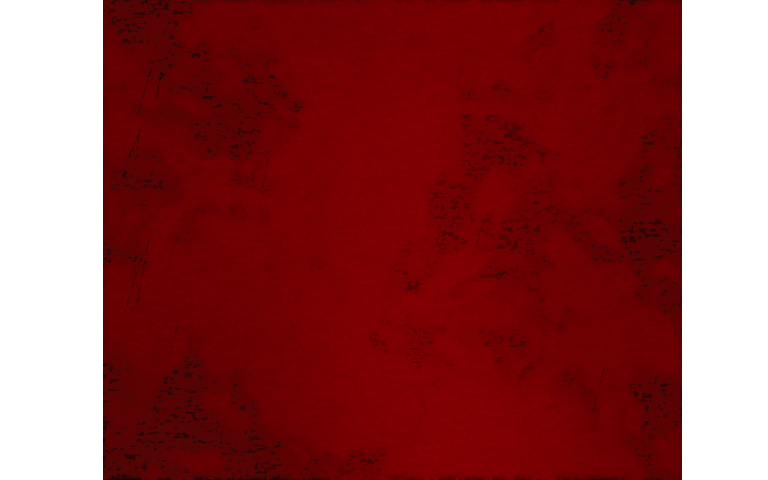
A Shadertoy shader for this texture:

```glsl
// A worn dark red panel on white: a soft upright glow, cloudy stains,
// fine horizontal weave, thin scratches and a ragged dark rim.
// Blended cellular noise makes the grain, layered sines bend the tone.

float hash(vec2 p) {
    p = fract(p * vec2(0.1031, 0.1137));
    p += dot(p, p.yx + 33.33);
    return fract((p.x + p.y) * p.x * 37.7);
}

// Cellular noise: random cell values blended by distance to each seed
float cells(vec2 p) {
    vec2 base = floor(p);
    float sum = 0.0, total = 0.0;
    for (int y = -1; y <= 1; y++)
    for (int x = -1; x <= 1; x++) {
        vec2 id = base + vec2(x, y) + 50.0;
        vec2 seed = id - 50.0 + vec2(hash(id), hash(id + 71.3));
        vec2 d = p - seed;
        float weight = exp(-6.0 * dot(d, d));
        sum += weight * hash(id + 137.9);
        total += weight;
    }
    return sum / total;
}

float segmentDistance(vec2 p, vec2 a, vec2 b) {
    vec2 pa = p - a, ba = b - a;
    return length(pa - ba * clamp(dot(pa, ba) / dot(ba, ba), 0.0, 1.0));
}

// Short slanted scratches, most of them in the left half
float scratches(vec2 p) {
    float ink = 0.0;
    for (int i = 0; i < 12; i++) {
        float k = float(i) * 7.3 + 2.0;
        float across = hash(vec2(k, 3.1));
        vec2 a = vec2(0.26 + 1.1 * across * across, 0.08 + 0.8 * hash(vec2(k, 9.7)));
        vec2 along = vec2(0.01 + 0.03 * hash(vec2(k, 15.2)), 0.04 + 0.1 * hash(vec2(k, 21.4)));
        float d = segmentDistance(p, a, a + along);
        ink = max(ink, 1.0 - smoothstep(0.0003, 0.0028, d));
    }
    return ink;
}

void mainImage(out vec4 fragColor, in vec2 fragCoord) {
    float pixel = 1.0 / iResolution.y;
    vec2 p = fragCoord * pixel;
    vec2 q = vec2((p.x - 0.2146) / 1.2062, p.y);

    // Broad light: a bending upright glow that fades toward the top
    float bend = 0.56 + 0.04 * cos((q.y - 0.95) * 6.3);
    float glow = exp(-pow(abs(q.x - bend) / 0.27, 2.0));
    glow *= 1.0 - 0.4 * smoothstep(0.55, 1.0, q.y);
    vec2 fromCorner = (q - vec2(0.05, 0.08)) * vec2(2.4, 2.8);
    float corner = exp(-dot(fromCorner, fromCorner));

    // Clouds and grain at falling sizes
    vec2 warped = p + 0.02 * sin(p.yx * 17.0 + 2.0 * sin(p * 9.0));
    float cloud = 0.45 * cells(warped * 5.0) + 0.33 * cells(warped * 13.0)
                + 0.22 * cells(warped * 34.0);
    float weave = cells(p * vec2(55.0, 210.0));
    float speck = cells(p * 160.0);

    float red = 0.402 + 0.105 * glow - 0.03 * corner;
    red += 0.07 * (cloud - 0.5) * (1.0 - 0.6 * glow);
    red += 0.008 * sin(q.x * 11.0 + 2.0 * sin(q.y * 6.0));
    red += 0.028 * (weave - 0.5) + 0.028 * (speck - 0.5);

    // Stains break up into small dark flecks along the weave
    float stain = smoothstep(0.5, 0.72, 1.0 - cloud + 0.12 * corner - 0.1 * glow);
    float fleck = smoothstep(0.5, 0.85, 0.5 * weave + 0.5 * speck);
    red -= stain * (0.03 + 0.2 * fleck);

    // Scratches, broken by the clouds
    red -= 0.17 * scratches(p) * smoothstep(0.35, 0.7, speck) * (1.0 - 0.6 * glow);

    // Ragged rim, heaviest along the bottom
    float side = min(p.x - 0.2146, 1.4208 - p.x);
    float rim = 0.5 * exp(-max(side, 0.0) / 0.005)
              + 0.5 * exp(-(1.0 - p.y) / 0.005) + exp(-p.y / 0.006);
    red -= 0.3 * rim * smoothstep(0.2, 0.75, 0.5 * speck + 0.5 * cells(p * 45.0));

    red = clamp(red, 0.04, 0.54);
    float dull = 0.02 * smoothstep(0.39, 0.3, red);
    vec3 paint = vec3(red, dull, 0.006 + 0.7 * dull);

    float panel = smoothstep(-0.5 * pixel, 0.5 * pixel, side);
    fragColor = vec4(mix(vec3(1.0), paint, panel), 1.0);
}
```
